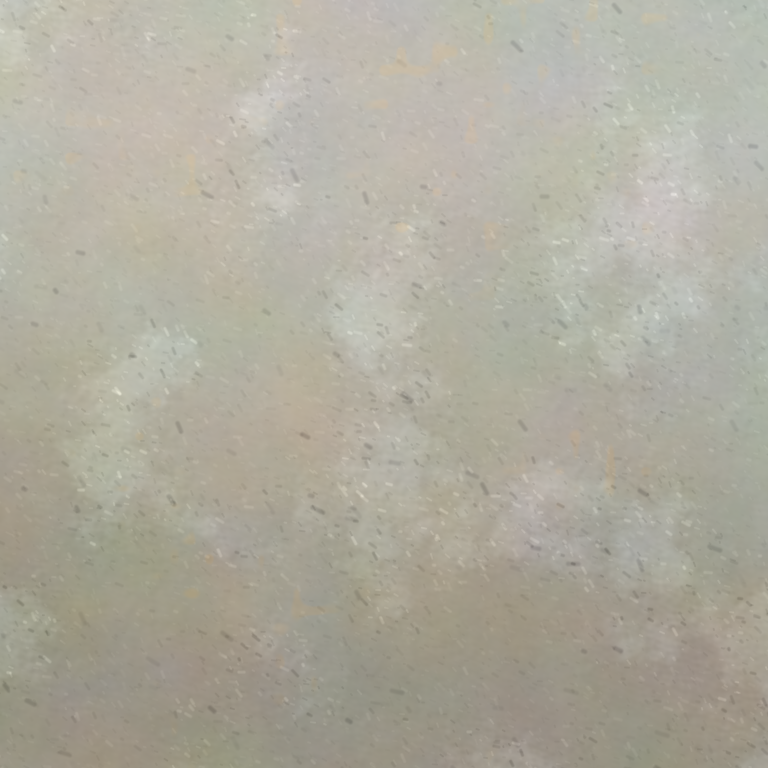
Give the GLSL for this texture, as a WebGL 2 fragment shader.

```glsl
#version 300 es
precision highp float;
uniform vec2 u_resolution;
out vec4 outColor;

float hash(vec2 p) {
  vec3 q = fract(vec3(p.xyx) * 0.1031);
  q += dot(q, q.yzx + 33.33);
  return fract((q.x + q.y) * q.z);
}

float noise(vec2 p) {
  vec2 i = floor(p), f = fract(p);
  f = f * f * (3.0 - 2.0 * f);
  return mix(mix(hash(i), hash(i + vec2(1, 0)), f.x),
             mix(hash(i + vec2(0, 1)), hash(i + vec2(1, 1)), f.x), f.y);
}

float fbm(vec2 p) {
  float sum = 0.0, amp = 0.5;
  for (int i = 0; i < 5; i++) {
    sum += amp * noise(p);
    p = mat2(0.8, 0.6, -0.6, 0.8) * p * 2.03 + 17.3;
    amp *= 0.52;
  }
  return sum;
}

// Short slanted flecks: positive values are raised, negative are pitted
float flecks(vec2 uv, float cells, float density) {
  vec2 p = uv * cells, base = floor(p);
  float total = 0.0;
  for (int y = -1; y <= 1; y++) {
    for (int x = -1; x <= 1; x++) {
      vec2 cell = base + vec2(x, y);
      if (hash(cell + 71.0) > density) continue;
      vec2 center = cell + vec2(hash(cell + 11.0), hash(cell + 37.0));
      float angle = -0.65 + 1.3 * (hash(cell + 53.0) - 0.5);
      vec2 along = vec2(cos(angle), sin(angle)), d = p - center;
      float halfLength = mix(0.05, 0.36, hash(cell + 91.0));
      float t = clamp(dot(d, along), -halfLength, halfLength);
      float body = 1.0 - smoothstep(0.03, 0.24, length(d - along * t));
      total += body * (hash(cell + 23.0) - 0.5) * 2.0;
    }
  }
  return total;
}

// Fine grain stretched along the falling diagonal
float grain(vec2 uv) {
  vec2 p = mat2(0.8, 0.6, -0.6, 0.8) * uv;
  return noise(p * vec2(125.0, 190.0));
}

void main() {
  vec2 uv = gl_FragCoord.xy / u_resolution;

  // Broad light falling off toward the bottom
  float cloud = fbm(uv * 3.0 + 4.0) - 0.5;
  float light = uv.y + 0.07 * (uv.x - 0.5) + 0.28 * cloud;
  vec3 color = mix(vec3(0.594, 0.580, 0.515), vec3(0.682, 0.667, 0.604),
                   smoothstep(0.05, 0.52, light));
  color = mix(color, vec3(0.748, 0.738, 0.688), smoothstep(0.36, 0.88, light));

  // Cool cast in the upper right
  color += vec3(-0.012, -0.004, 0.014) * smoothstep(0.8, 1.7, uv.x + uv.y);

  // Faint rose, olive and ochre mottling
  float rose = fbm(uv * 7.0 + 31.0) - 0.5;
  float ochre = fbm(uv * 10.0 + 63.0) - 0.5;
  color += vec3(0.055, -0.035, 0.01) * rose + vec3(0.03, 0.01, -0.07) * ochre;
  color += 0.035 * (fbm(uv * 19.0 + 8.0) - 0.5);

  // Worn pale patches with ragged edges
  float wear = fbm(uv * 6.0 + 90.0) + 0.22 * (fbm(uv * 38.0 + 5.0) - 0.5);
  float patches = smoothstep(0.53, 0.71, wear);
  color += vec3(0.046, 0.053, 0.062) * patches;

  // Soft relief, rougher around the patches
  float rough = 0.65 + 0.9 * smoothstep(0.43, 0.60, wear);
  float relief = grain(uv) - grain(uv + vec2(-0.0025, 0.0035));
  color += 0.022 * rough * relief;
  color += 0.014 * (noise(uv * 85.0 + 41.0) - 0.5);

  // Fine pits and bright chips
  float marks = flecks(uv, 72.0, 0.42) + 0.65 * flecks(uv + 3.7, 112.0, 0.4);
  color += vec3(0.058, 0.058, 0.056) * marks * rough;
  float pits = max(-flecks(uv + 8.3, 48.0, 0.12), 0.0);
  color -= vec3(0.10, 0.10, 0.09) * pits;

  // Rare rusty tints
  float rust = smoothstep(0.78, 0.92, noise(uv * 44.0 + 12.0)) * smoothstep(0.5, 0.65, fbm(uv * 5.0 + 47.0));
  color += vec3(0.035, 0.004, -0.035) * rust;

  outColor = vec4(clamp(color, 0.0, 1.0), 1.0);
}
```
